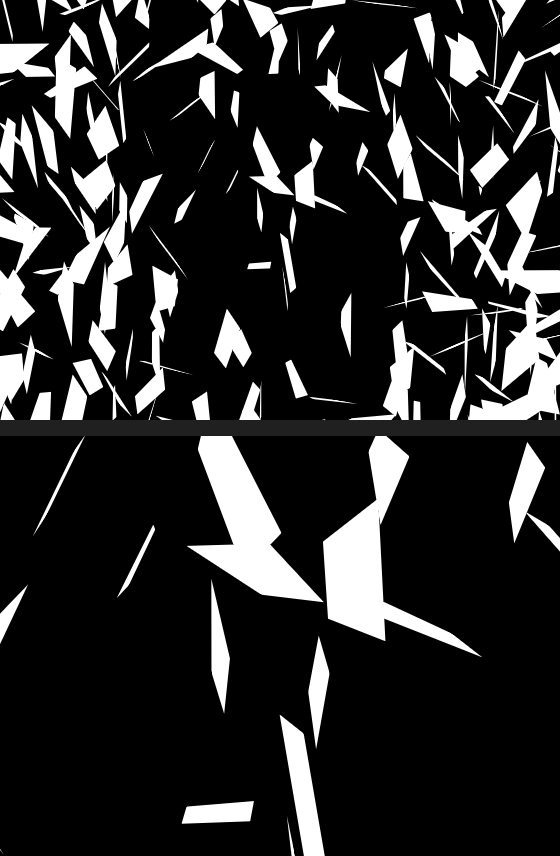
Top, the full canvas; bottom, a detail of the centre.
A WebGL 1 fragment shader for this pattern:

```glsl
precision highp float;
uniform vec2 u_resolution;

// Lengths are fractions of the canvas height
#define CELL 0.11
#define LAYERS 2
#define HALF_LENGTH vec2(0.05, 0.095)
#define HALF_WIDTH vec2(0.002, 0.041)
#define WIDTH_BIAS 1.7
#define MAX_LEAN 1.45
#define CORNER_JITTER 0.75
#define PRESENCE vec2(0.42, 1.05)
#define SCALE vec2(0.84, 1.14)
#define CLEARING vec2(0.12, 0.56)

const float HALF_PI = 1.5707963;

float hash(vec2 cell, float salt) {
  vec2 q = fract((cell + salt * 7.31) * vec2(0.1031, 0.1137));
  q += dot(q, q.yx + 33.33);
  return fract(sin(dot(q, vec2(12.9898, 78.233))) * 4375.85);
}

vec2 rotate(vec2 p, float angle) {
  float c = cos(angle), s = sin(angle);
  return vec2(c * p.x + s * p.y, c * p.y - s * p.x);
}

// Corner of a convex quad inscribed in an ellipse
vec2 corner(float index, float phase, vec2 radii, vec2 seed) {
  float wrapped = mod(index, 4.0);
  float jitter = (hash(seed, 10.0 + wrapped) * 2.0 - 1.0) * CORNER_JITTER;
  float angle = wrapped * HALF_PI + phase + jitter;
  return radii * vec2(cos(angle), sin(angle));
}

// Pixel coverage: one minus the part cut away by each edge
float quadCoverage(vec2 p, float phase, vec2 radii, vec2 seed, float pixel) {
  float coverage = 1.0;
  vec2 a = corner(0.0, phase, radii, seed);
  for (int i = 1; i <= 4; i++) {
    vec2 b = corner(float(i), phase, radii, seed);
    vec2 edge = b - a;
    vec2 normal = vec2(edge.y, -edge.x) / max(length(edge), 1e-5);
    coverage -= clamp(dot(p - a, normal) / pixel + 0.5, 0.0, 1.0);
    a = b;
  }
  return max(coverage, 0.0);
}

// Shard of one cell: sparse and small in the middle, dense and large outside
float shard(vec2 p, vec2 cell, vec2 seed, vec2 middle, float pixel) {
  vec2 center = (cell + vec2(hash(seed, 1.0), hash(seed, 2.0))) * CELL;
  float spread = length((center - middle) * vec2(1.0, 0.6));
  float crowd = smoothstep(CLEARING.x, CLEARING.y, spread);
  if (hash(seed, 3.0) > mix(PRESENCE.x, PRESENCE.y, crowd)) return 0.0;

  float scale = mix(SCALE.x, SCALE.y, crowd);
  float slimness = pow(hash(seed, 4.0), WIDTH_BIAS);
  vec2 radii = scale * vec2(mix(HALF_WIDTH.x, HALF_WIDTH.y, slimness),
                            mix(HALF_LENGTH.x, HALF_LENGTH.y, hash(seed, 5.0)));
  vec2 local = p - center;
  if (dot(local, local) > radii.y * radii.y * 1.2) return 0.0;

  // Mostly upright, a few nearly flat
  float lean = hash(seed, 6.0) * 2.0 - 1.0;
  float phase = (hash(seed, 7.0) - 0.5) * HALF_PI;
  return quadCoverage(rotate(local, lean * abs(lean) * MAX_LEAN),
                      phase, radii, seed, pixel);
}

void main() {
  float pixel = 1.0 / u_resolution.y;
  vec2 p = gl_FragCoord.xy * pixel;
  vec2 middle = 0.5 * u_resolution * pixel;
  float white = 0.0;

  for (int layer = 0; layer < LAYERS; layer++) {
    vec2 shift = vec2(0.5, 0.37) * float(layer);
    vec2 home = floor(p / CELL + shift);
    for (int y = -1; y <= 1; y++) {
      for (int x = -1; x <= 1; x++) {
        vec2 id = home + vec2(float(x), float(y));
        vec2 seed = id + 41.0 + 57.0 * float(layer);
        white = max(white, shard(p, id - shift, seed, middle, pixel));
      }
    }
  }
  gl_FragColor = vec4(vec3(white), 1.0);
}
```
